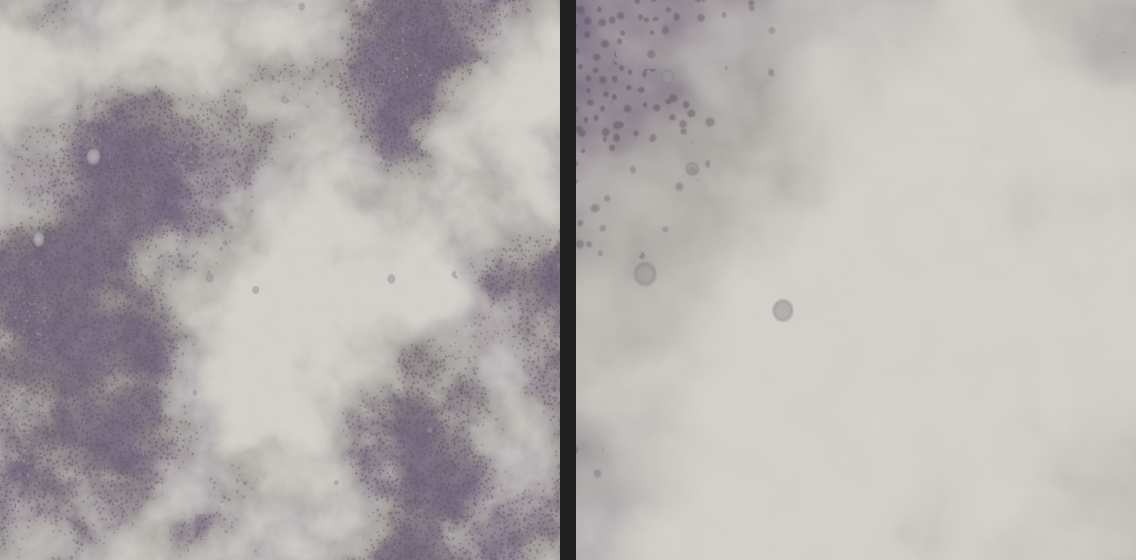
Left: the whole. Right: its middle third, enlarged.
A Shadertoy shader for this texture:

```glsl
// Pale clouds over a diagonal band of warm grey and dusty purple, peppered with fine dots.
// Wrapping gradient noise sets the depth of the haze; depth drives colour and dot density.
// Sparse grey spots and a few pale droplets are scattered on jittered wrapping grids.

const float TAU = 6.2831853;

vec3 hash3(vec2 cell, float seed) {
    uvec3 v = uvec3(cell.x, cell.y, seed) * 1664525u + 1013904223u;
    for (int i = 0; i < 2; i++) {
        v.x += v.y * v.z;
        v.y += v.z * v.x;
        v.z += v.x * v.y;
        v ^= v >> 16u;
    }
    return vec3(v) * exp2(-32.0);
}

float corner(vec2 cell, vec2 offset, float period, float seed) {
    float a = TAU * hash3(mod(cell, period), seed).x;
    return dot(vec2(cos(a), sin(a)), offset);
}

// Gradient noise that repeats after a whole number of cells
float noise(vec2 uv, float period, float seed) {
    vec2 p = uv * period, i = floor(p), f = p - i;
    vec2 u = f * f * f * (f * (f * 6.0 - 15.0) + 10.0);
    vec2 e = vec2(1.0, 0.0);
    float low = mix(corner(i, f, period, seed), corner(i + e, f - e, period, seed), u.x);
    float high = mix(corner(i + e.yx, f - e.yx, period, seed),
                     corner(i + 1.0, f - 1.0, period, seed), u.x);
    return mix(low, high, u.y);
}

float fbm(vec2 uv, float period, float seed) {
    float sum = 0.0, amp = 1.0;
    for (int i = 0; i < 6; i++) {
        sum += amp * noise(uv, period, seed + float(i));
        period *= 2.0;
        amp *= 0.52;
    }
    return sum;
}

// Distance to the nearest scattered spot, in units of that spot's radius
float spotDistance(vec2 uv, float cells, float radius, float chance, float seed) {
    vec2 p = uv * cells, base = floor(p);
    float nearest = 9.0;
    for (int y = -1; y <= 1; y++)
    for (int x = -1; x <= 1; x++) {
        vec2 cell = base + vec2(x, y);
        vec3 h = hash3(mod(cell, cells), seed);
        vec3 shape = hash3(mod(cell, cells), seed + 1.0);
        vec2 d = (p - cell - h.xy) / cells;
        d.x *= 0.9 + 0.4 * shape.y;
        float r = length(d) / (radius * (0.65 + 0.6 * shape.x));
        if (h.z < chance) nearest = min(nearest, r);
    }
    return nearest;
}

float disc(float r, float radius, float softness) {
    float edge = softness + 0.7 / (iResolution.y * radius);
    return 1.0 - smoothstep(1.0 - edge, 1.0 + edge, r);
}

// 0 in the brightest cloud, 1 in the deepest haze
float hazeDepth(vec2 uv) {
    vec2 warp = vec2(fbm(uv, 6.0, 20.0), fbm(uv, 6.0, 30.0));
    vec2 q = uv + 0.025 * warp;
    float band = cos(TAU * (uv.x - uv.y - 0.7));
    float puffs = abs(noise(q, 8.0, 40.0)) + 0.5 * abs(noise(q, 17.0, 41.0));
    float n = 0.85 * fbm(q, 3.0, 7.0) + 0.22 * band - 0.3 * (puffs - 0.26);
    return smoothstep(-0.5, 0.5, n);
}

void mainImage(out vec4 fragColor, in vec2 fragCoord) {
    vec2 uv = fragCoord / iResolution.xy;
    float depth = hazeDepth(uv);

    // Cloud to warm grey to purple
    vec3 col = mix(vec3(0.825, 0.815, 0.795), vec3(0.55, 0.53, 0.52), depth);
    float tint = 0.18 * fbm(uv, 7.0, 50.0);
    col = mix(col, vec3(0.46, 0.415, 0.49), smoothstep(0.55, 1.15, depth + tint));

    // Cool lilac veil and fine mottling, fading out in bright cloud
    float veil = smoothstep(-0.2, 0.5, fbm(uv, 5.0, 60.0)) * smoothstep(0.08, 0.4, depth);
    col += veil * vec3(0.0, -0.008, 0.018);
    col += (0.008 + 0.03 * depth) * fbm(uv, 32.0, 70.0);

    // Pale flecks in the deep haze
    float fleck = smoothstep(0.22, 0.5, noise(uv, 130.0, 80.0));
    float fleckArea = smoothstep(0.0, 0.35, noise(uv, 9.0, 81.0)) * smoothstep(0.6, 0.9, depth);
    col = mix(col, vec3(0.68, 0.66, 0.69), 0.45 * fleck * fleckArea);

    // Fine dark dots, denser with depth
    float density = smoothstep(0.38, 0.8, depth);
    float dots = disc(spotDistance(uv, 125.0, 0.0021, 0.8 * density, 90.0), 0.0021, 0.25);
    col = mix(col, vec3(0.39, 0.345, 0.405), 0.55 * dots * (0.5 + 0.5 * density));

    // Sparse grey spots in clusters, with a darker rim
    float cluster = smoothstep(-0.1, 0.4, noise(uv, 6.0, 95.0));
    float r = spotDistance(uv, 26.0, 0.0062, 0.13 * cluster, 100.0);
    float rim = smoothstep(0.45, 0.95, r);
    col = mix(col, mix(vec3(0.6), vec3(0.52, 0.52, 0.525), rim), 0.55 * disc(r, 0.0062, 0.12));

    // A few pale droplets, shaded toward their edges
    r = spotDistance(uv, 10.0, 0.014, 0.08, 110.0);
    vec3 droplet = mix(vec3(0.78, 0.785, 0.77), vec3(0.68, 0.69, 0.685), smoothstep(0.1, 1.0, r));
    col = mix(col, droplet, 0.65 * disc(r, 0.014, 0.18));

    fragColor = vec4(col, 1.0);
}
```
